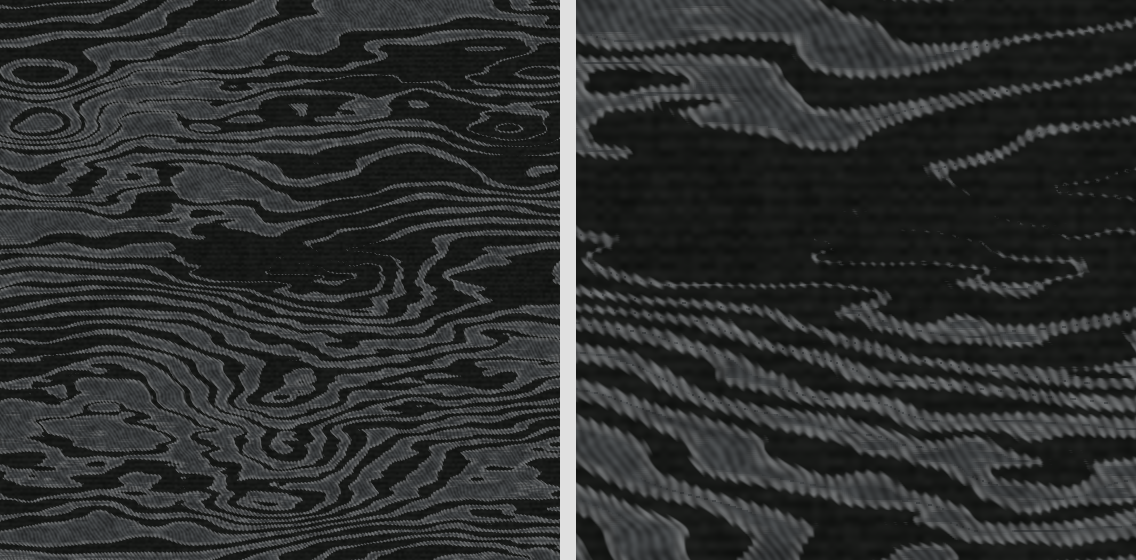
Left, the full canvas; right, a detail of the centre.
A Shadertoy shader for this texture:

```glsl
// Dark woven cloth with a charcoal wood grain pattern of streaks, loops and knots.

const float TAU = 6.2831853;
const vec3 BLACK_YARN = vec3(0.088, 0.094, 0.088);
const vec3 GREY_YARN = vec3(0.222, 0.232, 0.238);
const vec3 PALE_YARN = vec3(0.315, 0.322, 0.325);

float hash(vec2 p) {
    vec3 q = fract(vec3(p.xyx) * 0.1031);
    q += dot(q, q.yzx + 33.33);
    return fract((q.x + q.y) * q.z);
}

float noise(vec2 p) {
    vec2 cell = floor(p), t = fract(p);
    t = t * t * (3.0 - 2.0 * t);
    float low = mix(hash(cell), hash(cell + vec2(1, 0)), t.x);
    float high = mix(hash(cell + vec2(0, 1)), hash(cell + vec2(1, 1)), t.x);
    return mix(low, high, t.y);
}

// Layered noise centred on zero
float fbm(vec2 p) {
    float sum = 0.0, weight = 0.55;
    for (int i = 0; i < 3; i++) {
        sum += weight * (noise(p) - 0.5);
        p = p * 2.03 + 17.3;
        weight *= 0.5;
    }
    return sum;
}

// Knot influence: x = flattening of y, y = ring height, z = darkening
vec3 knot(vec2 offset, vec2 radius, float rings, float darkness) {
    vec2 r = offset / radius;
    float falloff = exp(-dot(r, r));
    return falloff * vec3(offset.y * 0.8, rings, darkness);
}

// Two staggered columns of small knots and one broad heart
vec3 knots(vec2 p) {
    vec3 total = knot(p - vec2(0.57, 0.52), vec2(0.25, 0.058), 2.2, 0.65);
    for (int i = 0; i < 6; i++) {
        float row = float(i % 3), side = float(i / 3);
        vec2 center = vec2(0.08 + 0.42 * side, 0.87 - 0.095 * row - 0.58 * side);
        vec2 offset = p - center;
        offset.x = mod(offset.x + 0.425, 0.85) - 0.425;
        float size = 0.85 + 0.35 * hash(vec2(row, 7.0));
        total += knot(offset, vec2(0.105, 0.034) * size, 2.6, 0.2);
    }
    return total;
}

// Positive inside grey streaks, negative in black ones
float grainLevel(vec2 p, vec3 k) {
    float bend = 0.14 * (noise(p * vec2(2.5, 4.0) + 3.7) - 0.5);
    float rough = smoothstep(0.35, 0.75, noise(p * vec2(3.0, 6.0) + 41.0));
    float phase = 27.0 * (p.y + bend - k.x) + k.y;
    phase += 4.5 * fbm(p * vec2(3.0, 9.0) + 11.0);
    phase += 2.2 * rough * fbm(p * vec2(8.0, 34.0) + 23.0);
    float wave = abs(fract(phase) * 2.0 - 1.0);
    float threshold = 0.5 + 1.3 * fbm(p * vec2(3.0, 8.0) + 61.0) + k.z;
    threshold += 0.32 * (noise(p * vec2(14.0, 70.0)) - 0.5);
    return wave - threshold;
}

// Slanted stitches, roughly -1 to 1
float twill(vec2 p) {
    float wobble = noise(p * vec2(30.0, 60.0));
    return sin(TAU * (p.x * 150.0 + p.y * 95.0 + 1.2 * wobble));
}

void mainImage(out vec4 fragColor, in vec2 fragCoord) {
    vec2 p = fragCoord / iResolution.y;

    // Streak edge distance in canvas units
    float level = grainLevel(p, knots(p));
    float slope = length(vec2(dFdx(level), dFdy(level))) * iResolution.y;
    float stitch = twill(p);
    float edgeDistance = level / max(slope, 14.0) + 0.0008 * stitch;
    float soft = max(0.0016, 0.7 / iResolution.y);
    float grey = smoothstep(-soft, soft, edgeDistance);
    float rim = 1.0 - smoothstep(0.003, 0.009, edgeDistance);

    // Uneven yarn and faint horizontal threads in the black ground
    float fleck = noise(p * vec2(210.0, 240.0)) - 0.5;
    float tuft = noise(p * vec2(60.0, 110.0) + 5.0) - 0.5;
    float thread = sin(TAU * (p.y * 105.0 + 0.5 * noise(p * vec2(5.0, 12.0))));
    vec3 ground = BLACK_YARN + 0.010 * thread + 0.035 * fleck + 0.02 * tuft;
    vec3 yarn = mix(GREY_YARN, PALE_YARN, rim);
    yarn *= 1.0 + (0.13 + 0.08 * rim) * stitch + 0.34 * fleck + 0.28 * tuft;

    fragColor = vec4(mix(ground, yarn, grey), 1.0);
}
```
